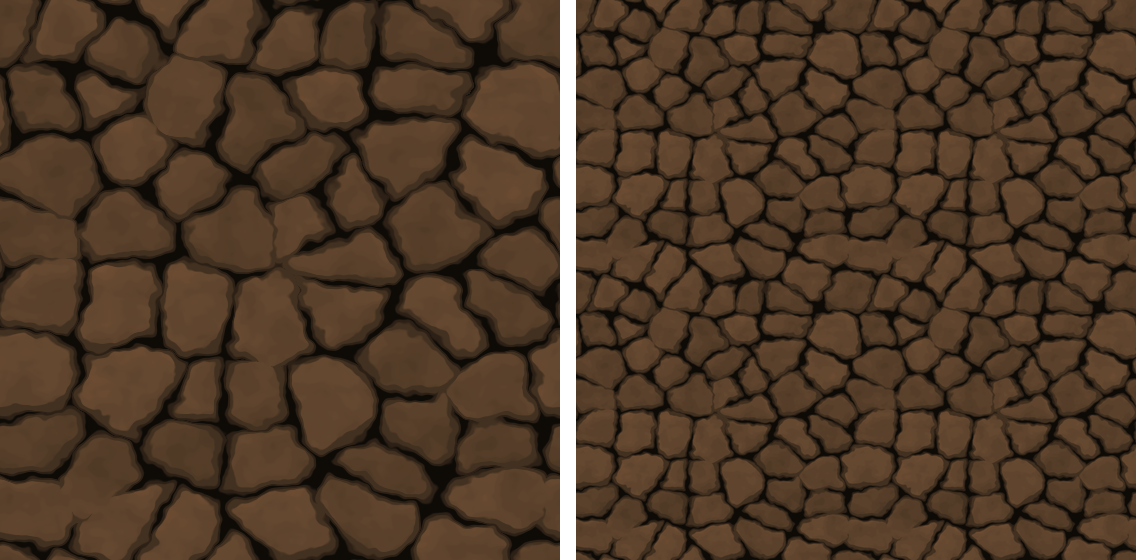
Left: one tile. Right: repeated 2 by 2.
Give the GLSL for this texture, as a WebGL 1 fragment shader.

```glsl
precision highp float;
// Brown painted cobbles: a wrapped Voronoi pattern with rounded cells,
// black gaps of varying width, shaded rims and faces in soft paint steps.
// All cells and gradient noise repeat over the canvas, so it tiles.

uniform vec2 u_resolution;

#define GRID vec2(7.0, 8.0)  // stones across and up
#define JITTER 0.86          // irregularity of the stones
#define WARP 0.13            // bend of the outlines
#define ROUNDING 18.0        // higher gives sharper corners
#define GAP 0.016            // half width of the black gap
#define GAP_VARY 0.075       // how much the gap opens and closes
#define SHADE 0.032          // width of the deep shadow
#define RIM 0.092            // width of the whole rim
#define SOFT 0.011           // softness of the outlines
#define PAINT_STEPS 7.0      // tones on the stone faces
#define LIGHT_DIR vec2(-0.45, 0.89)

const vec3 PIT = vec3(0.055, 0.045, 0.028);
const vec3 SHADOW = vec3(0.175, 0.127, 0.085);
const vec3 RIM_BROWN = vec3(0.258, 0.190, 0.124);
const vec3 FACE_DARK = vec3(0.290, 0.212, 0.140);
const vec3 FACE_LIGHT = vec3(0.440, 0.310, 0.207);

vec2 hash2(vec2 p) {
  vec3 q = fract(p.xyx * vec3(0.1031, 0.1030, 0.0973));
  q += dot(q, q.yzx + 33.33);
  return fract((q.xx + q.yz) * q.zy);
}

float cornerSlope(vec2 corner, vec2 offset, vec2 period, float seed) {
  float angle = 6.2831853 * hash2(mod(corner, period) + seed).x;
  return dot(vec2(cos(angle), sin(angle)), offset);
}

// Gradient noise with a whole number of periods over the canvas.
float noise(vec2 uv, vec2 period, float seed) {
  vec2 p = uv * period;
  vec2 i = floor(p);
  vec2 f = p - i;
  vec2 s = f * f * f * (f * (f * 6.0 - 15.0) + 10.0);
  vec2 e = vec2(1.0, 0.0);
  float low = mix(cornerSlope(i, f, period, seed),
                  cornerSlope(i + e, f - e, period, seed), s.x);
  float high = mix(cornerSlope(i + e.yx, f - e.yx, period, seed),
                   cornerSlope(i + 1.0, f - 1.0, period, seed), s.x);
  return mix(low, high, s.y);
}

float fbm(vec2 uv, vec2 period, float seed) {
  float sum = 0.0;
  float weight = 1.0;
  for (int i = 0; i < 3; i++) {
    sum += weight * noise(uv, period, seed);
    period *= 2.0;
    weight *= 0.5;
    seed += 13.0;
  }
  return sum;
}

vec2 seedPoint(vec2 cell) {
  return cell + 0.5 + JITTER * (hash2(mod(cell, GRID) + 3.0) - 0.5);
}

// Returns rounded edge distance, outward direction of the edge and tone.
vec4 stones(vec2 p) {
  vec2 base = floor(p);
  vec2 home = base;
  vec2 toHome = vec2(9.0);
  for (int y = -1; y <= 1; y++) {
    for (int x = -1; x <= 1; x++) {
      vec2 cell = base + vec2(float(x), float(y));
      vec2 toSeed = seedPoint(cell) - p;
      if (dot(toSeed, toSeed) < dot(toHome, toHome)) {
        toHome = toSeed;
        home = cell;
      }
    }
  }
  float total = 0.0;
  vec2 outward = vec2(0.0);
  for (int y = -2; y <= 2; y++) {
    for (int x = -2; x <= 2; x++) {
      if (x == 0 && y == 0) continue;
      vec2 toSeed = seedPoint(home + vec2(float(x), float(y))) - p;
      vec2 across = normalize(toSeed - toHome);
      float w = exp(-ROUNDING * dot(0.5 * (toSeed + toHome), across));
      total += w;
      outward += w * across;
    }
  }
  float tone = hash2(mod(home, GRID) + 57.0).y;
  return vec4(-log(total) / ROUNDING, outward / total, tone);
}

void main() {
  vec2 uv = gl_FragCoord.xy / u_resolution;
  vec2 bend = vec2(fbm(uv, GRID * 2.0, 11.0), fbm(uv, GRID * 2.0, 71.0));
  vec4 stone = stones(uv * GRID + WARP * bend);

  // Some neighbours melt into one stone.
  float melt = smoothstep(0.26, 0.46, noise(uv, vec2(5.0), 31.0));
  float edge = stone.x + 0.11 * melt + 0.014 * noise(uv, GRID * 5.0, 23.0);
  float light = dot(stone.yz, LIGHT_DIR) * (1.0 - melt);
  float gap = GAP + GAP_VARY * noise(uv, GRID * 2.0, 41.0);
  float rim = RIM + 0.5 * gap - 0.025 * light + 0.05 * fbm(uv, GRID * 3.0, 91.0);

  // Face tone: stone, brushed patches and a lit inner edge, in soft steps.
  float tone = 0.46 + 0.42 * (stone.w - 0.5) * (1.0 - melt);
  tone += 0.30 * fbm(uv + 0.012 * bend, GRID * 2.0, 131.0);
  tone += 0.16 * light * (1.0 - smoothstep(0.08, 0.32, edge));
  float level = tone * PAINT_STEPS;
  float painted = (floor(level) + smoothstep(0.3, 0.7, fract(level))) / PAINT_STEPS;
  vec3 face = mix(FACE_DARK, FACE_LIGHT, clamp(mix(tone, painted, 0.75), 0.0, 1.0));

  // Layers from the gap up to the face.
  vec3 color = mix(PIT, SHADOW, smoothstep(gap - SOFT, gap + SOFT, edge));
  float shade = gap + SHADE;
  color = mix(color, RIM_BROWN, smoothstep(shade - SOFT, shade + SOFT, edge));
  color = mix(color, face, smoothstep(rim - SOFT, rim + 1.5 * SOFT, edge));
  gl_FragColor = vec4(color, 1.0);
}
```
